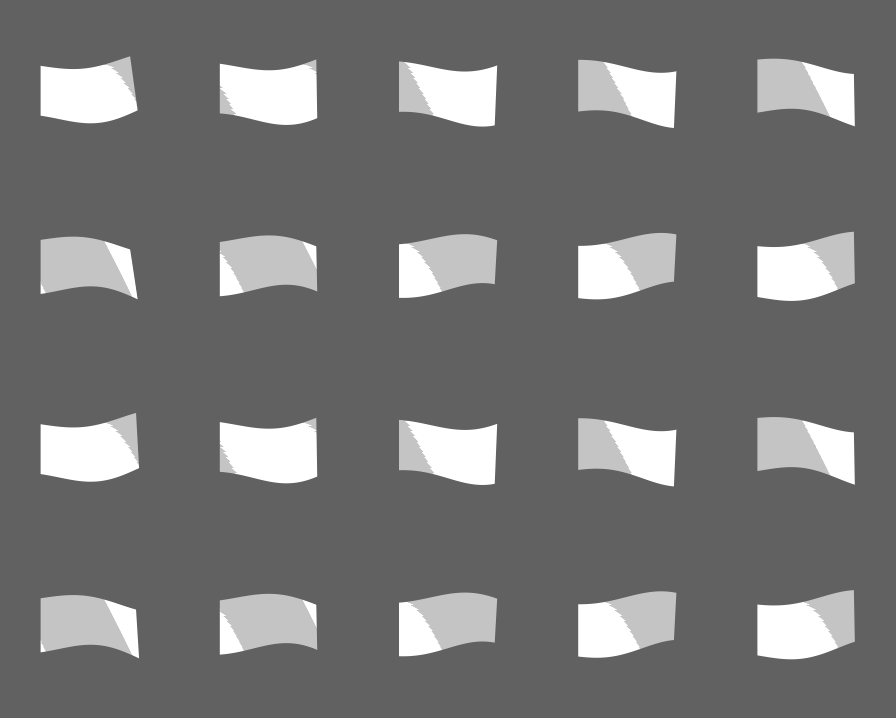
Give the GLSL for this pattern, as a Shadertoy shader.

```glsl
#define COLUMNS 5.0
#define FRAMES 10.0
#define FLAG_LEFT 0.2266
#define FLAG_WIDTH 0.541
#define TOP_HEM 0.353
#define BOTTOM_HEM 0.643
#define FOLD_SPEED 0.1055
#define TOOTH_SIZE vec2(0.02, 0.029)
#define GROUND vec3(0.38)
#define SHADE vec3(0.77)
#define LIGHT vec3(1.0)

const float TAU = 6.2831853;

float hash(vec2 p) {
    return fract(sin(dot(p, vec2(127.1, 311.7))) * 4375.85);
}

// Antialiased coverage of the positive side of a distance
float cover(float d, float pixel) {
    return clamp(d / pixel + 0.5, 0.0, 1.0);
}

// Travelling wave whose swing grows away from the pole
float hemWave(float x, float frame, float lag, float growth) {
    float swing = 0.021 + growth * x / FLAG_WIDTH;
    return swing * cos(TAU * (x - lag - frame / FRAMES));
}

// Ragged sawtooth offset along a fold
float teeth(float y, float seed) {
    float band = y / TOOTH_SIZE.y;
    float size = 0.5 + 0.9 * hash(vec2(floor(band), seed));
    return TOOTH_SIZE.x * size * (fract(band) - 0.5);
}

// Lit cloth lies between a rising and a falling fold that drift to the right
float litCloth(float x, float y, float t, float frame, float pixel) {
    float drift = FOLD_SPEED * frame;
    float rise = drift - 0.172 + 0.156 * t;
    rise += teeth(y, frame) * clamp(1.0 - rise / 0.4, 0.0, 1.0);
    float fall = drift - 0.701 + 0.202 * pow(t, 0.65);
    fall += teeth(y, frame + 20.0) * (1.0 - 0.85 * t);
    float nextFall = fall + FOLD_SPEED * FRAMES;
    float between = min(cover(x - rise, pixel), cover(nextFall - x, pixel));
    return max(between, cover(fall - x, pixel));
}

void mainImage(out vec4 fragColor, in vec2 fragCoord) {
    // Square cells counted from the upper left, one animation frame each
    float pixel = COLUMNS / iResolution.x;
    vec2 grid = vec2(fragCoord.x, iResolution.y - fragCoord.y) * pixel;
    vec2 cell = floor(grid);
    vec2 p = fract(grid);
    float frame = mod(cell.x + COLUMNS * cell.y, FRAMES);

    // Waving hems
    float x = p.x - FLAG_LEFT;
    float top = TOP_HEM + hemWave(x, frame, 0.13, 0.039);
    float bottom = BOTTOM_HEM + hemWave(x, frame, 0.23, 0.051);
    float t = clamp((p.y - top) / (bottom - top), 0.0, 1.0);

    // Free edge leans with the wave; the first cycle starts slightly short
    float lean = 0.0085 * cos(2.0 * TAU * frame / FRAMES) * (2.0 * t - 1.0);
    float firstCycle = cell.x < 0.5 && cell.y < 1.5 ? 1.0 : 0.0;
    float right = FLAG_WIDTH + lean - firstCycle * mix(0.033, 0.008, t);

    float flag = cover(x, pixel) * cover(right - x, pixel)
               * cover(p.y - top, pixel) * cover(bottom - p.y, pixel);
    vec3 cloth = mix(SHADE, LIGHT, litCloth(x, p.y, t, frame, pixel));
    fragColor = vec4(mix(GROUND, cloth, flag), 1.0);
}
```
